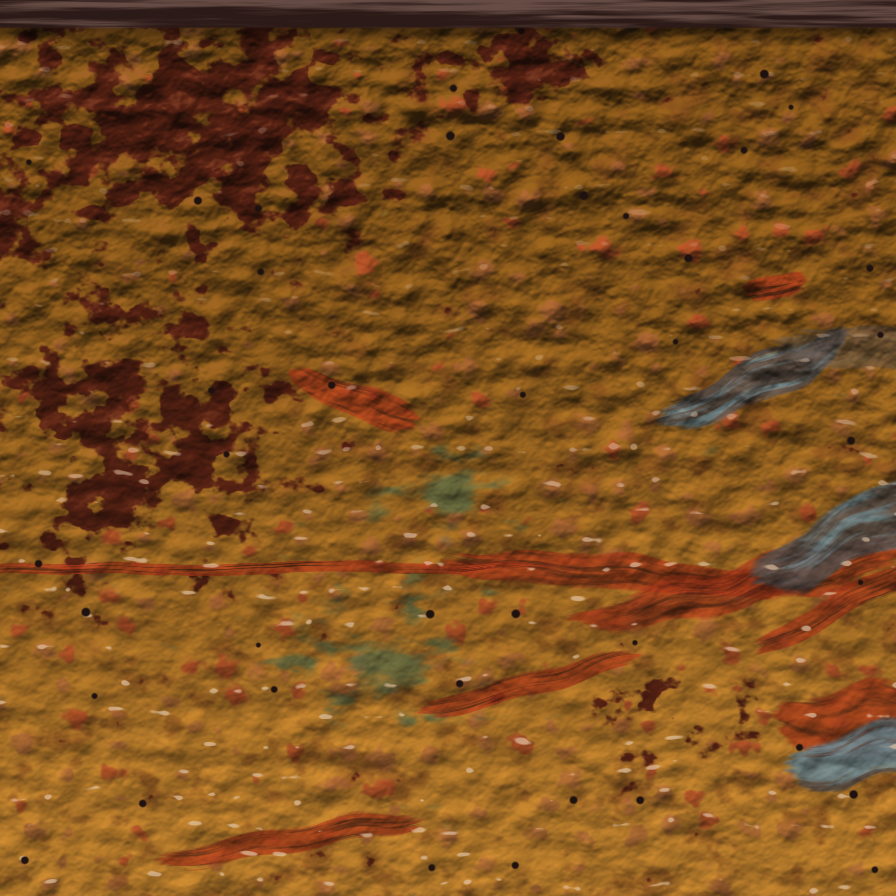
Write a Shadertoy shader that draws this texture.

```glsl
const vec3 OCHRE_LIT = vec3(0.66, 0.445, 0.155);
const vec3 OCHRE_DIM = vec3(0.46, 0.295, 0.085);
const vec3 UMBER = vec3(0.40, 0.22, 0.09);
const vec3 MAROON = vec3(0.27, 0.095, 0.06);
const vec3 RUST = vec3(0.60, 0.20, 0.09);
const vec3 KNOT_PINK = vec3(0.56, 0.32, 0.19);
const vec3 SLATE = vec3(0.31, 0.27, 0.25);
const vec3 BLUE = vec3(0.38, 0.49, 0.53);
const vec3 TEAL = vec3(0.31, 0.36, 0.23);
const vec3 GLINT = vec3(0.88, 0.76, 0.64);
const vec3 WOOD_DARK = vec3(0.17, 0.10, 0.09);
const vec3 WOOD_LIT = vec3(0.40, 0.30, 0.27);
const vec3 LIGHT_DIR = vec3(-0.30, 0.72, 0.62);
const vec2 WEAVE = vec2(25.0, 31.0);
const float FRAME_EDGE = 0.969;
const float HOLE_GRID = 15.0;

// Strokes: start and end points, with half widths
const vec4 RED_PATH[9] = vec4[9](
    vec4(0.48, 0.37, 0.92, 0.345), vec4(0.64, 0.30, 1.02, 0.39),
    vec4(0.84, 0.27, 1.04, 0.38), vec4(0.17, 0.035, 0.48, 0.088),
    vec4(-0.1, 0.363, 0.62, 0.368), vec4(0.86, 0.19, 1.08, 0.20),
    vec4(0.83, 0.668, 0.90, 0.69), vec4(0.46, 0.20, 0.72, 0.27),
    vec4(0.32, 0.58, 0.47, 0.53));
const float RED_WIDTH[9] = float[9](0.020, 0.028, 0.016, 0.016, 0.007, 0.045, 0.016, 0.014, 0.018);
const vec4 BLUE_PATH[4] = vec4[4](
    vec4(0.73, 0.52, 0.95, 0.625), vec4(0.84, 0.345, 1.12, 0.50),
    vec4(0.87, 0.135, 1.12, 0.19), vec4(0.86, 0.61, 1.10, 0.61));
const float BLUE_WIDTH[4] = float[4](0.026, 0.040, 0.034, 0.025);

vec2 hash2(vec2 p) {
    vec3 h = fract(p.xyx * vec3(0.1031, 0.1030, 0.0973));
    h += dot(h, h.yzx + 33.33);
    return fract((h.xx + h.yz) * h.zy);
}

float noise(vec2 p) {
    vec2 i = floor(p), f = fract(p);
    f = f * f * (3.0 - 2.0 * f);
    return mix(mix(hash2(i).x, hash2(i + vec2(1, 0)).x, f.x),
               mix(hash2(i + vec2(0, 1)).x, hash2(i + vec2(1, 1)).x, f.x), f.y);
}

float fbm(vec2 p) {
    float sum = 0.0, amp = 0.54;
    for (int i = 0; i < 4; i++) {
        sum += amp * noise(p);
        p = mat2(1.6, 1.2, -1.2, 1.6) * p + 7.3;
        amp *= 0.48;
    }
    return sum;
}

// Canvas knots: x = bump, y = bare thread, z = glint, w = redness
vec4 knots(vec2 p) {
    vec2 q = p * WEAVE + 0.7 * vec2(noise(p * 9.0), noise(p * 9.0 + 40.0));
    vec2 base = floor(q);
    float ragged = noise(p * 130.0) - 0.5;
    vec4 sum = vec4(0.0);
    for (int y = -1; y <= 1; y++)
    for (int x = -1; x <= 1; x++) {
        vec2 id = base + vec2(x, y);
        vec2 r = hash2(id + 50.0), s = hash2(id + 151.0);
        vec2 d = q - id - 0.25 - 0.5 * r - vec2(0.5 * mod(id.y, 2.0), 0.0);
        sum.x += (0.35 + 0.65 * s.x) * exp(-6.0 * dot(d, d));
        float bare = smoothstep(0.12, -0.08, length(d) - 0.30 * s.x + 0.32 * ragged);
        sum.y = max(sum.y, bare * step(0.45, s.y));
        sum.w = max(sum.w, bare * step(0.84, s.y));
        vec2 g = (d - vec2(0.05, 0.16)) / vec2(0.10 + 0.22 * r.x, 0.085);
        sum.z = max(sum.z, smoothstep(1.0, 0.2, length(g) + 1.6 * ragged) * step(0.55, r.y));
    }
    return sum;
}

float relief(vec2 p) {
    float rough = mix(0.45, 1.0, smoothstep(0.2, 0.85, p.y));
    float ridges = noise(p * vec2(7.0, 48.0)) * smoothstep(0.5, 0.9, p.y);
    return rough * (0.011 * knots(p).x + 0.017 * fbm(p * vec2(30.0, 42.0)) + 0.006 * ridges);
}

// Bristled stroke: x = coverage, y = streak tone
vec2 stroke(vec2 p, vec4 path, float width) {
    vec2 dir = path.zw - path.xy;
    float len = length(dir);
    dir /= len;
    vec2 r = p - path.xy;
    float along = dot(r, dir) / len;
    float across = dot(r, vec2(-dir.y, dir.x)) / width + 0.7 * (noise(r * 18.0) - 0.5);
    float streak = fbm(vec2(along * len * 16.0, across * 4.5) + path.xy * 90.0);
    float taper = 1.0 - across * across - pow(abs(2.0 * along - 1.0), 4.0);
    return vec2(smoothstep(0.0, 0.35, taper + 0.9 * (0.45 - streak)), streak);
}

float blob(vec2 p, vec2 center, vec2 size) {
    vec2 d = (p - center) / size;
    return exp(-dot(d, d));
}

void mainImage(out vec4 fragColor, in vec2 fragCoord) {
    vec2 p = fragCoord / iResolution.xy;
    vec4 knot = knots(p);
    float grain = fbm(p * vec2(36.0, 46.0) + 20.0);

    // Ochre ground with worn threads
    vec3 col = mix(OCHRE_LIT, OCHRE_DIM, smoothstep(0.0, 0.85, p.y + 0.25 * (fbm(p * 5.0) - 0.5)));
    col = mix(col, UMBER, 0.55 * smoothstep(0.52, 0.78, grain));
    col = mix(col, KNOT_PINK, 0.6 * knot.y);
    col = mix(col, RUST, 0.5 * knot.w);
    float teal = blob(p, vec2(0.50, 0.46), vec2(0.08, 0.05)) + 0.6 * blob(p, vec2(0.42, 0.27), vec2(0.15, 0.10));
    col = mix(col, TEAL, 0.8 * smoothstep(0.62, 0.85, teal * 0.5 + fbm(p * vec2(24.0, 50.0)) * 0.8));

    // Maroon underpaint showing in the hollows
    float worn = max(blob(p, vec2(0.20, 0.87), vec2(0.24, 0.16)), 0.85 * blob(p, vec2(0.15, 0.52), vec2(0.17, 0.18)));
    worn = max(worn, blob(p, vec2(0.58, 0.92), vec2(0.09, 0.05)));
    worn = max(worn, 0.65 * blob(p, vec2(0.0, 0.79), vec2(0.12, 0.15)));
    worn = max(worn, 0.5 * blob(p, vec2(0.74, 0.21), vec2(0.14, 0.06)));
    float hollow = 0.75 * worn + 1.3 * (grain - 0.5) - 0.35 * knot.x;
    col = mix(col, MAROON, 0.92 * smoothstep(0.30, 0.44, hollow));

    // Dragged red and slate blue paint
    for (int i = 0; i < 9; i++) {
        vec2 s = stroke(p, RED_PATH[i], RED_WIDTH[i]);
        col = mix(col, mix(RUST, MAROON, smoothstep(0.4, 0.8, s.y)), 0.75 * s.x);
    }
    for (int i = 0; i < 4; i++) {
        vec2 s = stroke(p, BLUE_PATH[i], BLUE_WIDTH[i]);
        float tint = smoothstep(0.40, 0.70, s.y + (i == 2 ? 0.14 : 0.0)) * (i == 3 ? 0.2 : 0.85);
        col = mix(col, mix(SLATE, BLUE, tint), s.x * (i == 3 ? 0.5 : 0.9));
    }

    // Raking light and wet glints
    vec2 e = vec2(0.0016, 0.0);
    vec2 slope = vec2(relief(p + e.xy) - relief(p - e.xy), relief(p + e.yx) - relief(p - e.yx)) / (2.0 * e.x);
    float lit = dot(normalize(vec3(-slope, 1.0)), normalize(LIGHT_DIR)) / normalize(LIGHT_DIR).z;
    col *= clamp(mix(1.0, lit, 0.58), 0.38, 1.32);
    col = mix(col, GLINT, knot.z * mix(0.7, 0.22, smoothstep(0.3, 0.75, p.y)));
    col = mix(col, KNOT_PINK * 1.2, 0.4 * worn * smoothstep(1.25, 1.65, lit));

    // Pinholes
    vec2 cell = floor(p * HOLE_GRID), r = hash2(cell + 300.0);
    float hole = length(fract(p * HOLE_GRID) - 0.2 - 0.6 * r) - 0.035 - 0.035 * r.y;
    col = mix(col, WOOD_DARK * 0.7, smoothstep(0.025, -0.015, hole) * step(0.76, hash2(cell + 420.0).x));

    // Wooden frame and its shadow
    float wood = fbm(p * vec2(9.0, 210.0));
    vec3 frame = mix(WOOD_DARK, WOOD_LIT, smoothstep(0.25, 0.8, wood + 9.0 * (p.y - 0.985)));
    col *= mix(0.55, 1.0, smoothstep(0.0, 0.022, FRAME_EDGE - p.y));
    col = mix(col, frame, smoothstep(-0.0015, 0.0015, p.y - FRAME_EDGE));
    fragColor = vec4(col, 1.0);
}
```
